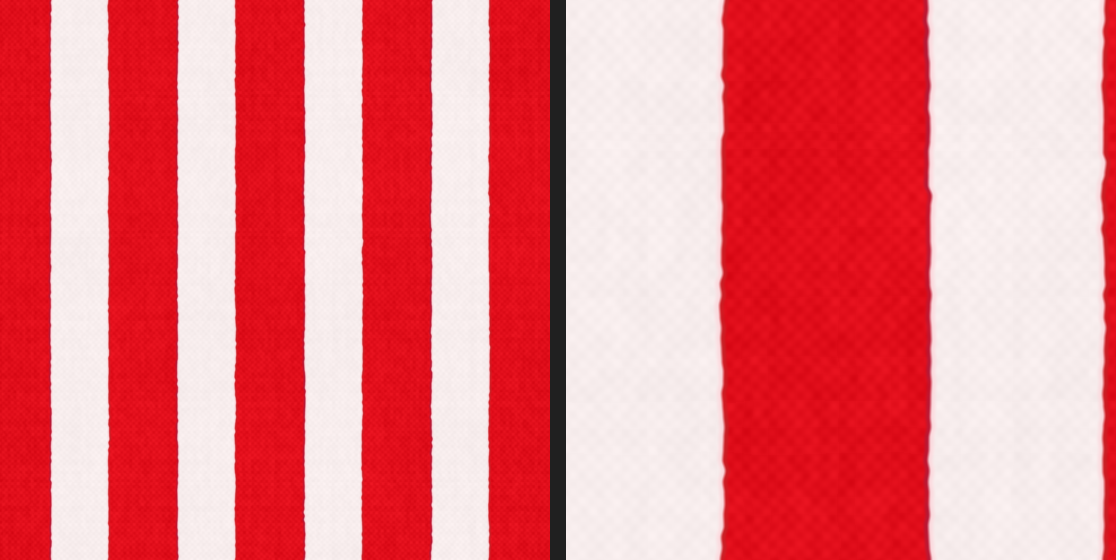
Left, the full canvas; right, a detail of the centre.
Write a WebGL 2 fragment shader that draws this pattern.

```glsl
#version 300 es
precision highp float;
// Red and white vertical stripes printed on finely woven cotton.

uniform vec2 u_resolution;
out vec4 fragColor;

float hash(vec2 p) {
    return fract(sin(dot(p, vec2(127.1, 311.7))) * 43758.5453);
}

float noise(vec2 p) {
    vec2 i = floor(p), f = fract(p);
    f = f * f * (3.0 - 2.0 * f);
    return mix(mix(hash(i), hash(i + vec2(1, 0)), f.x),
               mix(hash(i + vec2(0, 1)), hash(i + vec2(1, 1)), f.x), f.y);
}

// Plain weave: threads alternate over and under, each slightly uneven
float weave(vec2 p) {
    vec2 t = p * 190.0;
    t += 0.5 * vec2(noise(p * vec2(20, 60)), noise(p * vec2(60, 20) + 9.0));
    float crossing = sin(t.x * 3.14159) * sin(t.y * 3.14159);
    float warp = hash(vec2(floor(t.x), 3.0)) - 0.5;
    float weft = hash(vec2(7.0, floor(t.y))) - 0.5;
    float slub = noise(t * vec2(0.9, 0.5)) - 0.5;
    return 0.4 * crossing + 0.3 * (warp + weft) + 0.8 * slub;
}

void main() {
    vec2 p = gl_FragCoord.xy / u_resolution.x;
    float pixel = 1.0 / u_resolution.x;

    // Nearest white stripe and the side of it
    float period = 0.2307;
    float s = (p.x - 0.145) / period;
    float id = floor(s + 0.5);
    float x = (s - id) * period;
    float side = step(0.0, x);

    // Printed edge wanders slowly and steps from thread to thread
    float seed = id * 17.0 + side * 7.0 + 40.0;
    float wobble = 0.0022 * (noise(vec2(seed, p.y * 22.0)) - 0.5)
                 + 0.0024 * (noise(vec2(seed + 3.5, p.y * 150.0)) - 0.5);
    float d = abs(x) - 0.0522 + wobble;

    // Dyes, with a darker rim where the red ends
    float cloth = weave(p);
    float mottle = noise(p * 9.0) - 0.5;
    vec3 white = vec3(0.97, 0.93, 0.93) + 0.022 * cloth + 0.008 * mottle;
    vec3 red = vec3(0.885, 0.055, 0.105) + vec3(0.05, 0.035, 0.035) * cloth;
    red += vec3(0.02, 0.01, 0.01) * mottle;
    vec3 rimColor = mix(vec3(0.70, 0.10, 0.22), vec3(0.78, 0.13, 0.15), side);
    float rim = 1.0 - smoothstep(0.0012, 0.0034 + pixel, d);
    red = mix(red, rimColor, rim * (0.6 + 0.4 * noise(vec2(seed, p.y * 90.0))));

    // Faint pink bleed just inside the white
    white = mix(white, vec3(0.99, 0.84, 0.86), 0.8 * smoothstep(-0.0045, -0.001, d));

    float soft = max(pixel, 0.0013);
    vec3 color = mix(white, red, smoothstep(-soft, soft, d));
    fragColor = vec4(clamp(color, 0.0, 1.0), 1.0);
}
```
